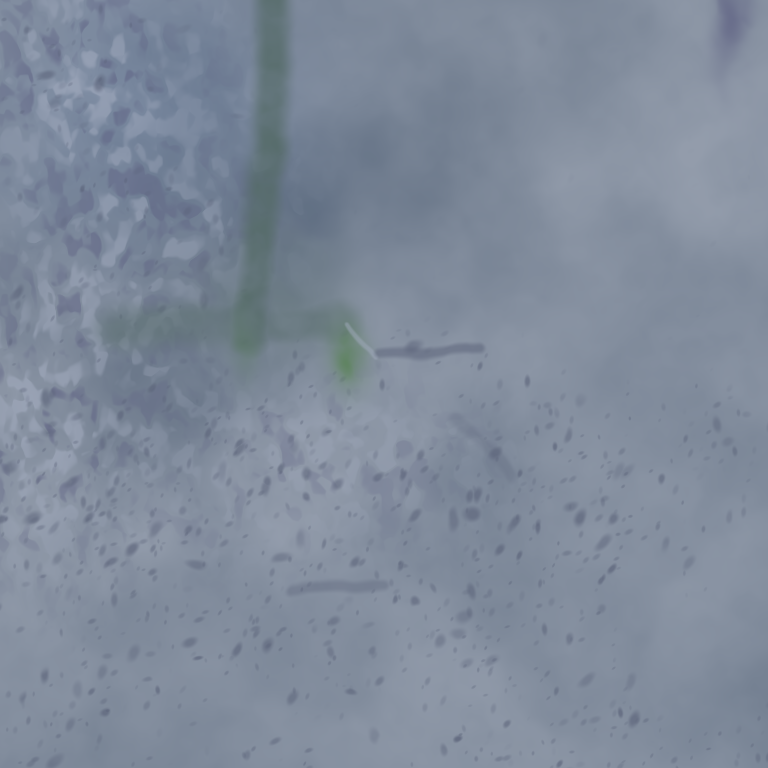
Reproduce this texture procedurally as a WebGL 2 fragment shader.

```glsl
#version 300 es
precision highp float;
// Weathered blue-grey concrete with soft stains, pitting and a mossy seam.
// Smooth cellular noise is layered for the clouds and mottling, scattered
// ellipses make the pits, and soft strokes lay down the moss and cracks.
uniform vec2 u_resolution;
out vec4 fragColor;

const vec3 SLATE = vec3(0.425, 0.475, 0.545);
const vec3 PALE = vec3(0.560, 0.598, 0.658);
const vec3 PIT = vec3(0.345, 0.375, 0.465);
const vec3 CHALK = vec3(0.635, 0.670, 0.745);
const vec3 VIOLET = vec3(0.365, 0.375, 0.510);
const vec3 MOSS = vec3(0.335, 0.420, 0.410);
const vec3 GRASS = vec3(0.330, 0.500, 0.310);

vec3 hash3(vec2 cell) {
  vec3 h = fract(cell.xyx * vec3(0.1031, 0.1030, 0.0973));
  h += dot(h, h.yxz + 33.33);
  return fract((h.xxy + h.yzz) * h.zyx);
}

// Cellular noise: random cell values blended by distance to jittered points.
float cells(vec2 p) {
  vec2 base = floor(p);
  float sum = 0.0, total = 0.0;
  for (int y = -1; y <= 1; y++)
    for (int x = -1; x <= 1; x++) {
      vec2 cell = base + vec2(x, y);
      vec3 h = hash3(cell);
      vec2 d = cell + h.xy - p;
      float weight = exp(-6.0 * dot(d, d));
      sum += weight * h.z;
      total += weight;
    }
  return sum / total;
}

float layered(vec2 p, int octaves) {
  float sum = 0.0, total = 0.0, gain = 1.0;
  for (int i = 0; i < octaves; i++) {
    sum += gain * cells(p);
    total += gain;
    gain *= 0.55;
    p = mat2(1.6, 1.2, -1.2, 1.6) * p + 17.3;
  }
  return sum / total;
}

// Tilted oval pits; density is the chance that a cell holds one.
float pits(vec2 p, float density) {
  vec2 base = floor(p);
  float cover = 0.0;
  for (int y = -1; y <= 1; y++)
    for (int x = -1; x <= 1; x++) {
      vec2 cell = base + vec2(x, y);
      vec3 h = hash3(cell + 71.0), k = hash3(cell + 193.0);
      vec2 d = cell + h.xy - p;
      float angle = mix(0.2, 1.7, k.x);
      d = mat2(cos(angle), -sin(angle), sin(angle), cos(angle)) * d;
      float r = length(d * vec2(0.7, 1.25)) / mix(0.2, 0.46, k.y * k.y);
      float present = smoothstep(0.0, 0.12, density - h.z);
      cover = max(cover, present * mix(0.4, 1.0, k.z) * (1.0 - smoothstep(0.25, 1.0, r)));
    }
  return cover;
}

float patchAt(vec2 p, vec2 centre, vec2 radius) {
  vec2 q = (p - centre) / radius;
  return exp(-dot(q, q));
}

float stroke(vec2 p, vec2 a, vec2 b, float width) {
  vec2 ab = b - a;
  float along = clamp(dot(p - a, ab) / dot(ab, ab), 0.0, 1.0);
  return 1.0 - smoothstep(0.2 * width, width, length(p - a - ab * along));
}

void main() {
  vec2 uv = gl_FragCoord.xy / u_resolution;
  vec2 wobble = vec2(layered(uv * 9.0, 3), layered(uv * 9.0 + 40.0, 3)) - 0.5;
  vec2 p = uv + 0.10 * wobble;
  vec2 q = uv + 0.025 * wobble;

  // Broad stains over cloudy concrete
  float rough = patchAt(p, vec2(0.06, 0.46), vec2(0.13, 0.17))
    + patchAt(p, vec2(0.10, 0.92), vec2(0.14, 0.13))
    + 0.7 * patchAt(p, vec2(0.18, 0.70), vec2(0.15, 0.13))
    + 0.5 * patchAt(p, vec2(0.42, 0.40), vec2(0.20, 0.10));
  float tone = 0.64 + 1.35 * (layered(uv * 4.0 + 5.0, 5) - 0.5);
  tone += 0.25 * patchAt(p, vec2(0.85, 0.85), vec2(0.25, 0.22));
  tone += 0.18 * patchAt(p, vec2(0.10, 0.20), vec2(0.25, 0.20));
  tone -= 0.75 * patchAt(p, vec2(0.49, 0.76), vec2(0.17, 0.10));
  tone -= 0.50 * patchAt(p, vec2(0.20, 0.45), vec2(0.10, 0.12));
  tone -= 0.40 * patchAt(p, vec2(0.28, 0.80), vec2(0.14, 0.22));
  tone -= 0.35 * patchAt(p, vec2(0.92, 0.12), vec2(0.16, 0.14));
  vec3 colour = mix(SLATE, PALE, clamp(tone, -0.3, 1.12));
  colour += vec3(-0.025, -0.01, 0.015) * patchAt(p, vec2(0.18, 0.88), vec2(0.22, 0.2));

  // Chalky flecks and violet blotches on the rough areas, then pits
  float mottle = layered(uv * vec2(46.0, 36.0) + 1.5 * wobble, 2);
  colour = mix(colour, CHALK, 0.65 * min(rough, 1.0) * smoothstep(0.52, 0.76, mottle));
  colour = mix(colour, VIOLET, 0.60 * min(rough, 1.0) * smoothstep(0.44, 0.22, mottle));
  float worn = smoothstep(0.62, 0.38, p.y) * smoothstep(0.25, 0.65, layered(uv * 5.0 + 60.0, 2));
  float density = 0.03 + 0.32 * worn + 0.25 * min(rough, 1.0);
  colour = mix(colour, PIT, 0.62 * pits(uv * 36.0 + wobble, density));
  colour = mix(colour, PIT, 0.40 * pits(uv * 66.0 + wobble, density));
  colour = mix(colour, VIOLET, 0.7 * patchAt(p, vec2(0.95, 0.97), vec2(0.025, 0.07)));

  // Mossy seam, its side branch, the grass tuft and hairline cracks
  float moss = 0.85 * stroke(q, vec2(0.362, 1.05), vec2(0.325, 0.56), 0.034);
  moss = max(moss, 0.55 * stroke(q, vec2(0.16, 0.57), vec2(0.44, 0.585), 0.045));
  moss = max(moss, 0.45 * patchAt(p, vec2(0.36, 0.61), vec2(0.08, 0.07)));
  colour = mix(colour, MOSS, moss * mix(0.65, 1.1, layered(uv * 30.0, 2)));
  float tuft = patchAt(q, vec2(0.451, 0.535), vec2(0.022, 0.042));
  tuft += 0.4 * patchAt(q, vec2(0.318, 0.55), vec2(0.014, 0.04));
  colour = mix(colour, GRASS, 0.75 * min(tuft, 1.0) * mix(0.6, 1.2, mottle));
  colour = mix(colour, CHALK, 0.5 * stroke(q, vec2(0.452, 0.58), vec2(0.485, 0.53), 0.005));
  float crack = stroke(q, vec2(0.49, 0.535), vec2(0.62, 0.542), 0.010);
  crack = max(crack, 0.7 * stroke(q, vec2(0.38, 0.232), vec2(0.50, 0.240), 0.011));
  crack = max(crack, 0.4 * stroke(q, vec2(0.59, 0.46), vec2(0.66, 0.38), 0.014));
  colour = mix(colour, PIT, 0.5 * crack);

  fragColor = vec4(colour, 1.0);
}
```
